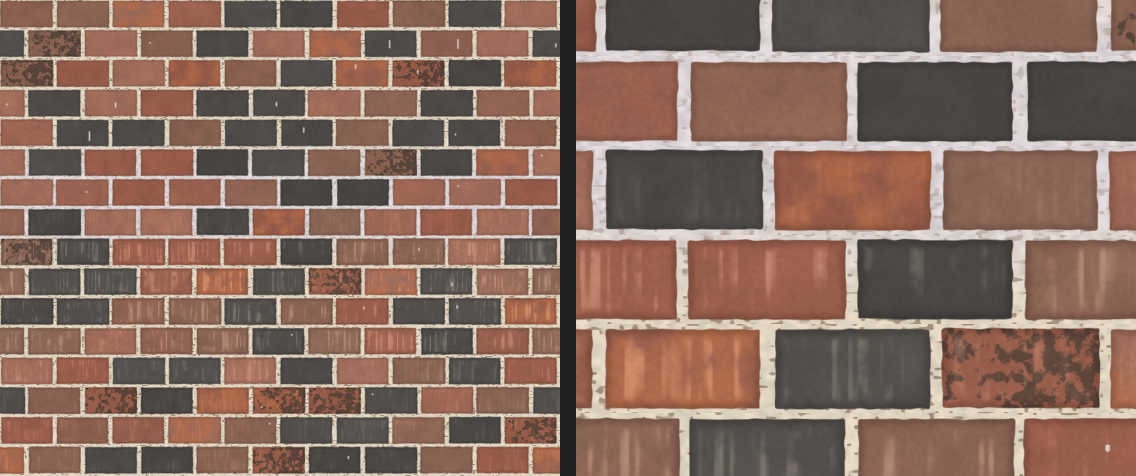
Left: the whole. Right: its middle third, enlarged.
Write a Shadertoy shader that draws this texture.

```glsl
const vec2 BRICKS = vec2(10.0, 16.0);      // repeats across and down
const vec2 SHIFT = vec2(0.024, 0.034);     // bond offset, in cells
const float JOINT = 0.112;                 // mortar width, in row heights
const float CORNER = 0.025;
const float DARK_SHARE = 0.34;
const float SOOT_SHARE = 0.13;
const float DRIP_SHARE = 0.16;
const vec3 RED = vec3(0.575, 0.350, 0.280);
const vec3 PINK = vec3(0.615, 0.415, 0.345);
const vec3 BROWN = vec3(0.500, 0.375, 0.315);
const vec3 ORANGE = vec3(0.660, 0.390, 0.260);
const vec3 CHARCOAL = vec3(0.295, 0.280, 0.270);
const vec3 SOOT = vec3(0.270, 0.220, 0.190);
const vec3 CREAM = vec3(0.885, 0.840, 0.765);
const vec3 LILAC = vec3(0.870, 0.840, 0.850);
const vec3 DIRT = vec3(0.480, 0.390, 0.310);
const vec3 LIME = vec3(0.880, 0.870, 0.840);

float hash(vec2 p) {
    vec3 q = fract(vec3(p.xyx) * 0.1031);
    q += dot(q, q.yzx + 33.33);
    return fract((q.x + q.y) * q.z);
}

float noise(vec2 p) {
    vec2 i = floor(p), f = fract(p);
    f = f * f * (3.0 - 2.0 * f);
    vec2 e = vec2(0.0, 1.0);
    return mix(mix(hash(i), hash(i + e.yx), f.x),
               mix(hash(i + e.xy), hash(i + e.yy), f.x), f.y);
}

float fbm(vec2 p) {
    float sum = 0.0, amp = 0.55;
    for (int i = 0; i < 4; i++) {
        sum += amp * noise(p);
        p = p * 2.1 + 17.3;
        amp *= 0.5;
    }
    return sum;
}

float roundedBox(vec2 p, vec2 halfSize, float r) {
    vec2 q = abs(p) - halfSize + r;
    return length(max(q, 0.0)) + min(max(q.x, q.y), 0.0) - r;
}

float capsule(vec2 p, float halfLength, float r) {
    p.y -= clamp(p.y, -halfLength, halfLength);
    return length(p) - r;
}

// Glazed band of rows below the middle
float glazeBand(float row) {
    return smoothstep(6.5, 8.0, row) * (1.0 - 0.65 * smoothstep(11.0, 13.0, row));
}

// Near-even spread of dark bricks along each row
bool isDark(vec2 id) {
    float spread = id.x * 0.3 + hash(vec2(id.y, 7.0)) + 0.35 * hash(id + 41.0);
    return fract(spread) < DARK_SHARE;
}

vec3 brickColor(vec2 id, vec2 p, vec2 halfSize, float depth) {
    vec2 seed = id * vec2(13.7, 7.9);
    float tone = hash(id + 3.0), kind = hash(id + 11.0);
    float cloud = fbm(p * 2.5 + seed), grain = noise(p * 24.0 + seed);
    bool dark = isDark(id);
    float glaze = glazeBand(id.y);

    // Base tone
    vec3 col = mix(RED, PINK, smoothstep(0.35, 0.8, tone));
    col = mix(col, BROWN, smoothstep(0.62, 0.8, kind) * 0.8);
    col = mix(col, ORANGE, step(kind, 0.16) * smoothstep(0.3, 0.7, cloud) * 0.7);
    if (dark) col = CHARCOAL * mix(0.92, 1.08, tone);
    col *= 0.93 + 0.14 * cloud + 0.06 * (grain - 0.5);

    // Scorched patches
    float scorch = step(1.0 - SOOT_SHARE, hash(id + 23.0)) * float(!dark);
    float patches = smoothstep(0.42, 0.62, fbm(p * 9.0 + seed) + 0.14 * p.x / halfSize.x);
    col = mix(col, SOOT, 0.75 * scorch * patches);

    // Vertical glaze streaks and a paler inner field
    float streak = noise(vec2(p.x * 17.0, p.y * 1.6) + seed);
    float field = smoothstep(0.05, 0.16, depth);
    float sheen = smoothstep(0.45, 0.95, streak) * smoothstep(0.3, 0.65, cloud);
    col += glaze * field * (0.02 + 0.13 * sheen) * vec3(1.0, 0.95, 0.82);

    // Darker rim
    return col * mix(0.88, 1.015, smoothstep(0.0, 0.1, depth));
}

void mainImage(out vec4 fragColor, in vec2 fragCoord) {
    vec2 uv = fragCoord / iResolution.xy;
    vec2 cell = iResolution.xy / BRICKS;
    float aspect = cell.x / cell.y, pixel = 1.0 / cell.y;

    // Running bond, rows counted from the top
    vec2 grid = vec2(uv.x, 1.0 - uv.y) * BRICKS + SHIFT;
    float row = floor(grid.y);
    grid.x += 0.5 * mod(row, 2.0);
    vec2 id = mod(floor(grid), BRICKS);
    vec2 p = (fract(grid) - 0.5) * vec2(aspect, 1.0);
    vec2 wall = grid * vec2(aspect, 1.0);

    // Slightly uneven brick outline
    p += (vec2(hash(id + 51.0), hash(id + 57.0)) - 0.5) * vec2(0.035, 0.018);
    vec2 halfSize = 0.5 * (vec2(aspect, 1.0) - JOINT);
    halfSize.x -= 0.022 * hash(id + 61.0);
    float d = roundedBox(p, halfSize, CORNER) + 0.022 * (noise(wall * 9.0) - 0.5);

    // Mortar with dirt specks
    float cool = smoothstep(4.5, 6.0, grid.y) * (1.0 - smoothstep(7.5, 9.0, grid.y));
    vec3 col = mix(CREAM, LILAC, cool) * (0.93 + 0.12 * noise(wall * 12.0));
    float specks = smoothstep(0.70, 0.88, noise(wall * vec2(13.0, 20.0) + 5.0));
    col = mix(col, DIRT, 0.6 * specks * (1.0 - 0.6 * cool));

    // Brick face
    vec3 face = brickColor(id, p, halfSize, -d);
    col = mix(face, col, smoothstep(-pixel, pixel, d));

    // Lime drips
    vec2 spot = (vec2(hash(id + 71.0), hash(id + 73.0)) - 0.5) * vec2(1.4, 0.5);
    float drip = capsule(p - spot, 0.16 * pow(hash(id + 79.0), 3.0), 0.026);
    float hasDrip = step(1.0 - DRIP_SHARE, hash(id + 83.0));
    col = mix(col, LIME, 0.85 * hasDrip * (1.0 - smoothstep(-pixel, pixel, drip)));

    fragColor = vec4(col, 1.0);
}
```
